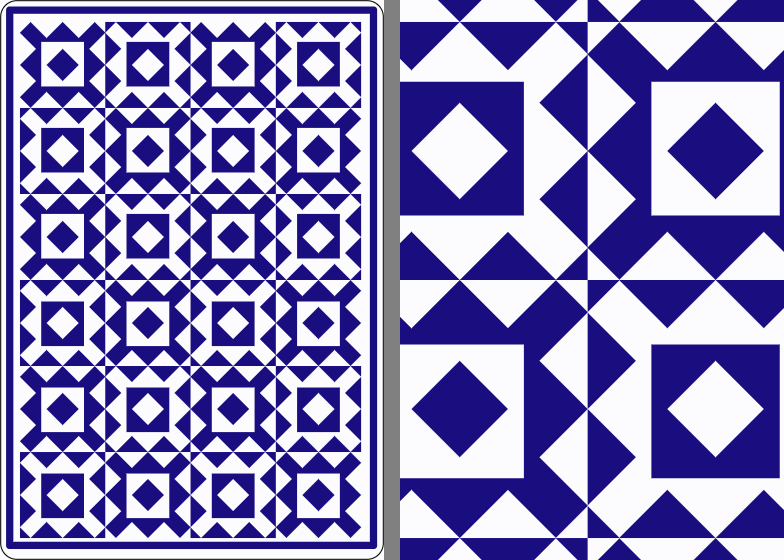
Left: the whole. Right: its middle third, enlarged.
Reproduce this pattern procedurally as a Shadertoy shader.

```glsl
// A two-colour quilt: 4 by 6 blocks of toothed stars that swap ink and paper
// in a checkerboard, inside a solid frame on a round-cornered card.
// Signed distances give each shape; folding every block gives its symmetry.

float roundBox(vec2 p, vec2 halfSize, float radius) {
    vec2 d = abs(p) - halfSize + radius;
    return length(max(d, 0.0)) + min(max(d.x, d.y), 0.0) - radius;
}

// Smooth coverage of a shape, one pixel wide at its edge.
float fill(float dist, float px) {
    return clamp(0.5 - dist / px, 0.0, 1.0);
}

// Distance to the paper parts of one block; q is measured from its centre.
float blockPaper(vec2 q, vec2 halfCell, float squareShift) {
    const float tooth = 0.0287;
    vec2 a = abs(q);

    // Two triangular teeth along each side, and a cut at each corner
    vec2 teeth = abs(a - tooth) + (halfCell - a).yx - tooth;
    float corner = 2.0 * tooth + 0.5 * (halfCell.x + halfCell.y) - a.x - a.y;
    float rim = 0.7071 * min(min(teeth.x, teeth.y), corner);

    // Central square with a diamond taken out
    float square = roundBox(q - vec2(0.0, squareShift), vec2(0.0382, 0.0398), 0.0);
    float diamond = 0.7071 * (a.x + a.y - tooth);
    return min(rim, max(square, -diamond));
}

float quiltInk(vec2 p, float px) {
    const vec2 cell = vec2(0.1523, 0.1536);
    vec2 k = p / cell;

    // Checkerboard sign, passing smoothly through zero at inner seams
    vec2 seam = clamp(round(k), vec2(-1.0, -2.0), vec2(1.0, 2.0));
    vec2 side = clamp((k - seam) * cell * 2.0 / px, -1.0, 1.0);
    side *= 1.0 - 2.0 * mod(abs(seam), 2.0);

    // Squares sit slightly outward from the middle of the quilt
    vec2 q = (fract(k) - 0.5) * cell;
    float paper = blockPaper(q, 0.5 * cell, 0.0014 * sign(p.y));
    float ink = 0.5 + 0.5 * clamp(paper * 2.0 / px, -1.0, 1.0) * side.x * side.y;
    return ink * fill(roundBox(p, cell * vec2(2.0, 3.0), 0.0), px);
}

void mainImage(out vec4 fragColor, in vec2 fragCoord) {
    // Canvas height is one unit, origin at the centre
    float px = 1.0 / iResolution.y;
    vec2 p = (fragCoord - 0.5 * iResolution.xy) * px;
    vec2 halfCanvas = 0.5 * iResolution.xy * px;

    // Frame with softened outer corners
    vec2 f = p - vec2(-0.0007, 0.004);
    vec2 frameHalf = vec2(0.3313, 0.4844);
    float frame = max(roundBox(f, frameHalf, 0.006),
                      -roundBox(f, frameHalf - 0.013, 0.0));
    float ink = max(quiltInk(p + vec2(0.0026, 0.0), px), fill(frame, px));

    // Thin outline of the card
    float outline = abs(roundBox(p, halfCanvas - 0.0012, 0.029)) - 0.001;

    vec3 color = mix(vec3(0.99, 0.99, 1.0), vec3(0.10, 0.05, 0.50), ink);
    color = mix(color, vec3(0.06), fill(outline, px));
    fragColor = vec4(color, 1.0);
}
```
